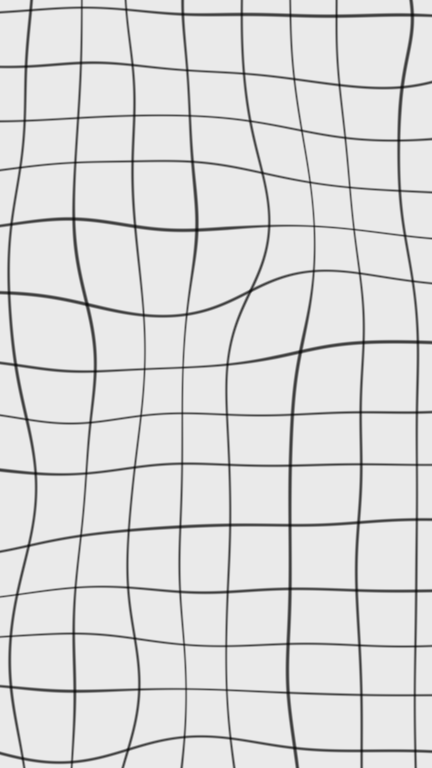
Give the GLSL for this pattern, as a Shadertoy shader.

```glsl
// A hand-bent grid of thin dark lines on pale grey paper.
// A square lattice is warped by scattered soft pinches and swells; the warp's
// analytic Jacobian gives true line distances and thins lines where it squeezes.

const float COLUMNS     = 7.61;              // cells across the canvas width
const vec2  MARGIN      = vec2(0.31, 0.28);  // first lines from left and bottom, in cells
const float LINE_HALF   = 0.020;             // half line width, in cells
const float EDGE_SOFT   = 0.024;             // edge softness, in cells
const float WIDTH_POWER = 1.4;               // how strongly squeezing thins a line
const float SEED_STEP   = 2.0;               // spacing of warp centres, in cells
const float SEED_JITTER = 0.5;               // scatter of centres, share of the spacing
const float WARP_RADIUS = 1.05;              // reach of each centre, in cells
const float SWELL       = -0.36;             // strongest local widening
const float PINCH       = 0.48;              // strongest local squeezing
const vec2  SEED        = vec2(37.0, 61.0);
const vec3  PAPER       = vec3(0.918);
const float INK         = 0.74;              // darkness of a single line

vec3 hash32(vec2 p) {
    vec3 q = fract(p.xyx * vec3(0.1031, 0.1030, 0.0973));
    q += dot(q, q.yxz + 33.33);
    return fract((q.xxy + q.yzz) * q.zyx);
}

// Lattice coordinate of a point; also returns the symmetric Jacobian.
vec2 warp(vec2 p, out mat2 jacobian) {
    vec2 home = floor(p / SEED_STEP);
    vec2 warped = p;
    float invR2 = 1.0 / (WARP_RADIUS * WARP_RADIUS);
    jacobian = mat2(1.0);
    for (int y = -2; y <= 2; y++) {
        for (int x = -2; x <= 2; x++) {
            vec2 id = home + vec2(x, y);
            vec3 rnd = hash32(id + SEED);
            vec2 centre = (id + 0.5 + (rnd.xy - 0.5) * SEED_JITTER) * SEED_STEP;
            vec2 d = p - centre;
            float pull = mix(SWELL, PINCH, rnd.z) * exp(-0.5 * dot(d, d) * invR2);
            warped += pull * d;
            jacobian += pull * (mat2(1.0) - outerProduct(d, d) * invR2);
        }
    }
    return warped;
}

// Coverage of the line at the nearest integer of a lattice coordinate.
float lineMask(float coord, vec2 slope, float pixel) {
    float stretch = max(length(slope), 0.3);
    float dist = abs(fract(coord + 0.5) - 0.5) / stretch;
    float halfWidth = LINE_HALF * clamp(pow(stretch, -WIDTH_POWER), 0.55, 1.4);
    float soft = max(EDGE_SOFT, 0.75 * pixel);
    return 1.0 - smoothstep(halfWidth - soft, halfWidth + soft, dist);
}

void mainImage(out vec4 fragColor, in vec2 fragCoord) {
    float pixel = COLUMNS / iResolution.x;
    mat2 jacobian;
    vec2 grid = warp(fragCoord * pixel - MARGIN, jacobian);

    float upright = lineMask(grid.x, jacobian[0], pixel);
    float level = lineMask(grid.y, jacobian[1], pixel);

    // Translucent ink: crossings come out darker.
    vec3 colour = PAPER * (1.0 - INK * upright) * (1.0 - INK * level);
    fragColor = vec4(colour, 1.0);
}
```
